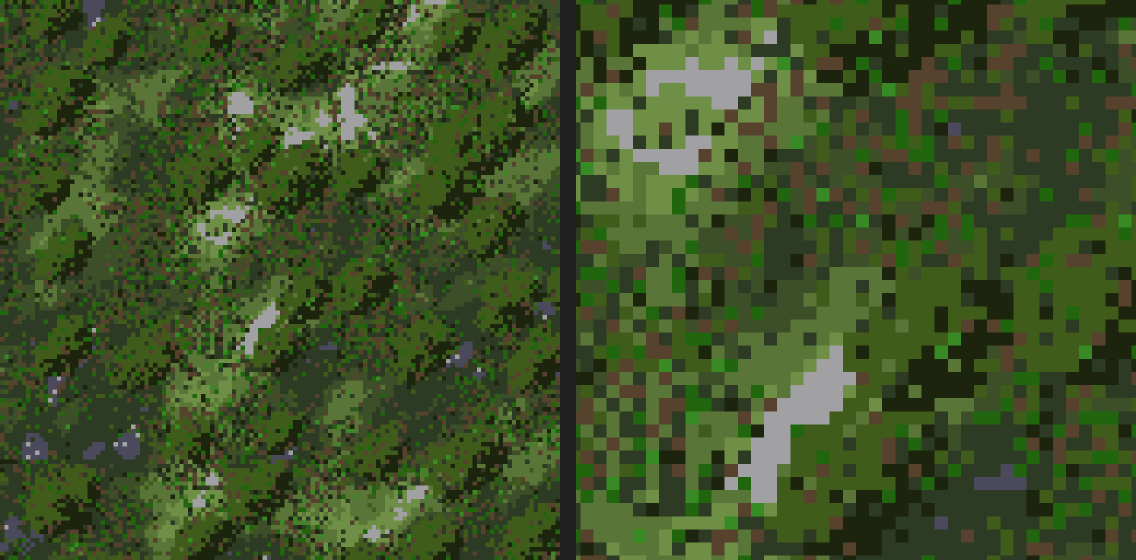
Left, the full canvas; right, a detail of the centre.
Give the GLSL for this texture, as a WebGL 1 fragment shader.

```glsl
precision highp float;
uniform vec2 u_resolution;

const float TILES = 128.0;            // square grains across the canvas
const float CLUMP_GRID = 7.0;         // clump sites across the canvas
const float CLUMP_CHANCE = 0.68;
const vec2 CLUMP_RADII = vec2(0.44, 0.31); // along and across the slant, in sites
const vec2 GROUND_SCALE = vec2(6.0, 10.0); // along and across the slant
const float SLANT = 0.72;
const float GRAIN_MIN = 0.12;
const float GRAIN_MAX = 0.76;

const vec3 SHADOW = vec3(0.11, 0.14, 0.05);
const vec3 SLATE = vec3(0.18, 0.23, 0.14);
const vec3 MOSS = vec3(0.24, 0.31, 0.16);
const vec3 OLIVE = vec3(0.25, 0.36, 0.10);
const vec3 LEAF = vec3(0.35, 0.46, 0.22);
const vec3 PALE = vec3(0.43, 0.56, 0.27);
const vec3 VIVID = vec3(0.13, 0.40, 0.06);
const vec3 BRIGHT = vec3(0.22, 0.54, 0.14);
const vec3 EARTH = vec3(0.34, 0.26, 0.18);
const vec3 VIOLET = vec3(0.29, 0.29, 0.36);
const vec3 STONE = vec3(0.63, 0.63, 0.64);

float hash(vec2 p) {
  vec3 q = fract(vec3(p.xyx) * 0.1031);
  q += dot(q, q.yzx + 33.33);
  return fract((q.x + q.y) * q.z);
}

float noise(vec2 p) {
  vec2 i = floor(p), f = fract(p);
  f = f * f * (3.0 - 2.0 * f);
  float low = mix(hash(i), hash(i + vec2(1.0, 0.0)), f.x);
  float high = mix(hash(i + vec2(0.0, 1.0)), hash(i + 1.0), f.x);
  return mix(low, high, f.y);
}

vec2 slanted(vec2 p) {
  float c = cos(SLANT), s = sin(SLANT);
  return vec2(c * p.x + s * p.y, c * p.y - s * p.x);
}

// x: depth inside the nearest clump, y: how far towards its lower right
vec2 clump(vec2 uv) {
  vec2 p = uv * CLUMP_GRID, site = floor(p);
  vec2 best = vec2(-1.0, 0.0);
  for (int j = -1; j <= 1; j++) {
    for (int i = -1; i <= 1; i++) {
      vec2 id = site + vec2(float(i), float(j)) + 40.0;
      vec2 centre = id - 40.0 + 0.15 + 0.7 * vec2(hash(id), hash(id + 71.0));
      vec2 d = p - centre;
      float size = mix(0.75, 1.25, hash(id + 133.0));
      vec2 e = slanted(d) / (CLUMP_RADII * size);
      float depth = 1.0 - length(e);
      if (hash(id + 211.0) < CLUMP_CHANCE && depth > best.x)
        best = vec2(depth, dot(d, vec2(0.75, -0.66)) / (CLUMP_RADII.y * size));
    }
  }
  return best;
}

vec3 groundColour(float tone) {
  vec3 c = mix(SLATE, MOSS, step(0.42, tone));
  c = mix(c, LEAF, step(0.54, tone));
  return mix(c, PALE, step(0.69, tone));
}

vec3 grainColour(float pick, float tone) {
  if (pick < 0.13) return VIVID;
  if (pick < 0.18) return mix(VIVID, BRIGHT, step(0.45, tone));
  if (pick < 0.40) return EARTH;
  if (pick < 0.67) return SLATE;
  if (pick < 0.91) return mix(OLIVE, LEAF, step(0.62, tone));
  return SHADOW;
}

vec3 terrain(vec2 uv) {
  vec2 tile = floor(uv * TILES) + 300.0;
  vec2 p = (tile - 299.5) / TILES;
  vec2 q = slanted(p) + 5.0;
  float dither = hash(tile + 17.0) - 0.5;
  float chance = hash(tile + 401.0);
  float pick = hash(tile + 809.0);
  float fine = noise(p * 42.0 + 90.0);

  // Lit and sunken ground
  float tone = 0.68 * noise(q * GROUND_SCALE) + 0.32 * noise(q * GROUND_SCALE * 2.7 + 30.0);
  vec3 colour = groundColour(tone + 0.07 * dither + 0.12 * (fine - 0.5));
  float grain = mix(GRAIN_MIN, GRAIN_MAX, smoothstep(0.2, 0.75, noise(p * 13.0 + 60.0)));

  // Clumps: olive crown, dark lower right flank
  vec2 bush = clump(p);
  float rough = 0.35 * (noise(p * 26.0 + 20.0) - 0.5) + 0.3 * dither;
  if (bush.x + rough > 0.0) {
    float flank = bush.y + 0.7 * (fine - 0.5) + 0.5 * dither;
    colour = mix(OLIVE, SHADOW, step(0.24, flank));
    grain = 0.27;
  }
  if (chance < grain) colour = grainColour(pick, tone);

  // Stones on the heights, violet scree in the hollows
  float bare = step(0.56, fine + 0.25 * dither) * step(bush.x, 0.0);
  if (tone > 0.75 && bare > 0.5) colour = STONE;
  if (tone < 0.25 && bare > 0.5) colour = mix(VIOLET, STONE, step(0.93, pick));
  return colour;
}

void main() {
  // Four samples smooth tile edges that fall inside a pixel
  vec3 sum = vec3(0.0);
  for (int k = 0; k < 4; k++) {
    float row = floor(float(k) * 0.5);
    vec2 offset = vec2(float(k) - 2.0 * row, row) * 0.5 - 0.25;
    sum += terrain((gl_FragCoord.xy + offset) / u_resolution);
  }
  gl_FragColor = vec4(sum * 0.25, 1.0);
}
```
